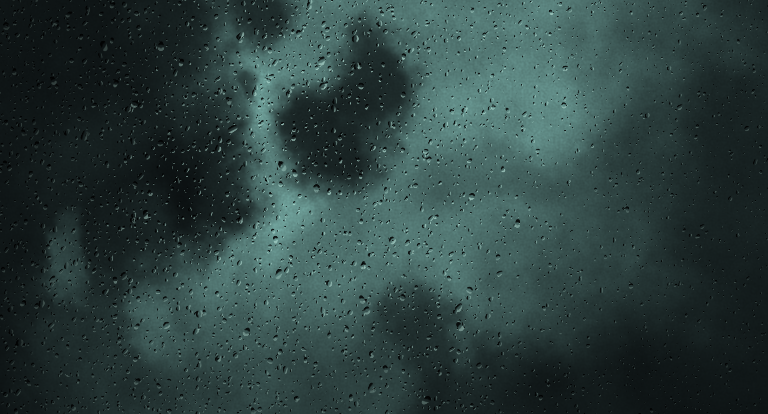
A Shadertoy shader for this texture:

```glsl
// Rain drops on a window in front of a dim teal storm sky.
// The sky is a broad glow cut by noise-warped cloud blobs; the drops are
// jittered cells in three sizes, each a dark crescent facing a bright one.

vec2 hash2(vec2 p) {
    vec3 a = fract(p.xyx * vec3(0.1031, 0.1030, 0.0973));
    a += dot(a, a.yzx + 33.33);
    return fract((a.xx + a.yz) * a.zy);
}

float gradientNoise(vec2 p) {
    vec2 i = floor(p), f = p - i;
    vec2 u = f * f * f * (f * (f * 6.0 - 15.0) + 10.0);
    vec2 e = vec2(0.0, 1.0);
    float a = dot(hash2(i) * 2.0 - 1.0, f);
    float b = dot(hash2(i + e.yx) * 2.0 - 1.0, f - e.yx);
    float c = dot(hash2(i + e.xy) * 2.0 - 1.0, f - e.xy);
    float d = dot(hash2(i + e.yy) * 2.0 - 1.0, f - e.yy);
    return mix(mix(a, b, u.x), mix(c, d, u.x), u.y);
}

float fbm(vec2 p) {
    float sum = 0.0, amp = 0.6;
    for (int i = 0; i < 5; i++) {
        sum += amp * gradientNoise(p);
        p = mat2(1.6, 1.2, -1.2, 1.6) * p + 17.3;
        amp *= 0.55;
    }
    return sum;
}

// Soft ellipse: 1 inside, 0 outside
float blob(vec2 p, vec2 centre, vec2 radius) {
    return 1.0 - smoothstep(0.45, 1.5, length((p - centre) / radius));
}

// Broad light behind the clouds, fading to both sides and the bottom
float skyGlow(vec2 p) {
    float left = smoothstep(-0.05, 0.62, p.x - 0.25 * (p.y - 0.4));
    float right = smoothstep(1.10, 1.80, p.x + 0.35 * (0.5 - p.y));
    float bottom = smoothstep(-0.1, 0.5, p.y);
    return mix(0.13, 1.0, left) * mix(1.0, 0.24, right) * mix(0.45, 1.0, bottom);
}

float skyLight(vec2 p) {
    vec2 warp = vec2(fbm(p * 5.0 + 3.0), fbm(p * 5.0 + 41.0));
    vec2 q = p + warp * 0.17;
    float light = 0.45 * skyGlow(p + warp * 0.2);

    // Bright gaps
    light += 0.15 * blob(q, vec2(0.65, 0.60), vec2(0.08, 0.26));
    light += 0.13 * blob(q, vec2(0.14, 0.38), vec2(0.05, 0.09));
    light += 0.10 * blob(q, vec2(0.37, 0.22), vec2(0.07, 0.13));
    light += 0.08 * blob(q, vec2(1.25, 0.75), vec2(0.20, 0.18));

    // Dark clouds
    light *= 1.0 - 0.72 * blob(q, vec2(0.49, 0.56), vec2(0.13, 0.14));
    light *= 1.0 - 0.60 * blob(q, vec2(0.32, 0.48), vec2(0.17, 0.17));
    light *= 1.0 - 0.60 * blob(q, vec2(0.36, 0.86), vec2(0.18, 0.30));
    light *= 1.0 - 0.65 * blob(q, vec2(0.64, 1.00), vec2(0.11, 0.08));
    light *= 1.0 - 0.66 * blob(q, vec2(0.90, 0.82), vec2(0.10, 0.12));
    light *= 1.0 - 0.72 * blob(q, vec2(0.79, 0.65), vec2(0.12, 0.13));
    light *= 1.0 - 0.50 * blob(q, vec2(0.60, 0.80), vec2(0.035, 0.05));
    light *= 1.0 - 0.48 * blob(q, vec2(1.03, 0.17), vec2(0.09, 0.16));
    light *= 1.0 - 0.40 * blob(q, vec2(1.22, 0.02), vec2(0.20, 0.13));
    light *= 1.0 - 0.25 * blob(q, vec2(1.18, 0.58), vec2(0.17, 0.10));
    return light * (1.0 + 0.45 * fbm(p * 4.0 + 9.0));
}

// Adds one layer of drops; cell and size are in canvas heights
vec3 addDrops(vec3 col, vec2 p, float cell, float size, float share, float seed) {
    float pixel = 1.0 / iResolution.y;
    float glow = 0.25 + 0.75 * skyGlow(p);
    float crowd = share * (1.0 + 0.9 * gradientNoise(p * 6.0 + seed));
    crowd *= mix(1.0, 0.7, smoothstep(0.8, 1.3, p.x));
    vec3 under = col;
    vec2 home = floor(p / cell);
    for (int y = -1; y <= 1; y++)
    for (int x = -1; x <= 1; x++) {
        vec2 id = home + vec2(x, y);
        vec2 place = hash2(id + seed), kind = hash2(id + seed + 71.7);
        if (kind.x > crowd) continue;
        float radius = size * mix(0.6, 1.2, kind.y * kind.y);
        radius *= mix(1.0, 0.7, smoothstep(0.9, 1.6, p.x));
        vec2 d = (p - (id + place) * cell) / radius;

        // Tilted, slightly lumpy oval
        float tilt = (fract(kind.x * 57.0) - 0.65) * 1.6;
        vec2 q = mat2(cos(tilt), -sin(tilt), sin(tilt), cos(tilt)) * d;
        q.x *= 1.4 + 0.3 * q.y * (place.x - 0.3);
        float len = length(q) + 0.12 * sin(q.y * 3.0 + kind.y * 40.0);
        float aa = 0.55 * pixel / radius;
        float mask = 1.0 - smoothstep(1.0 - aa, 1.0 + aa, len);

        // Crescents along the rim, dark and lit sides vary per drop
        float aim = 2.2 * (place.x - 0.5) - 0.9;
        float facing = dot(d, vec2(cos(aim), sin(aim)));
        float rim = smoothstep(0.1, 0.6, len);
        float dark = smoothstep(0.0, 0.5, -facing) * rim;
        float lit = smoothstep(0.1, 0.45, facing) * rim * mix(0.5, 1.0, place.y);
        col = mix(col, under * 0.15, dark * mask);
        col = mix(col, under * 0.3 + vec3(0.50, 0.62, 0.59) * glow, lit * mask);
    }
    return col;
}

void mainImage(out vec4 fragColor, in vec2 fragCoord) {
    vec2 p = fragCoord / iResolution.y;
    vec3 col = vec3(0.018, 0.026, 0.032) + skyLight(p) * vec3(0.67, 0.97, 0.92);

    // Fine mist on the glass
    col *= 1.0 + 0.12 * gradientNoise(p * 170.0) + 0.06 * gradientNoise(p * 70.0);

    col = addDrops(col, p, 0.016, 0.0038, 0.62, 5.0);
    col = addDrops(col, p, 0.027, 0.0066, 0.55, 113.0);
    col = addDrops(col, p, 0.054, 0.0098, 0.42, 271.0);
    fragColor = vec4(clamp(col, 0.0, 1.0), 1.0);
}
```
